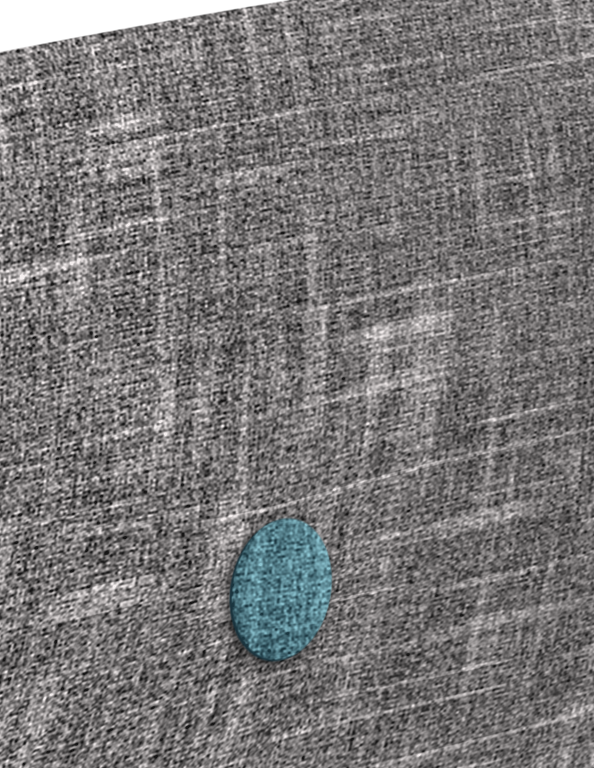
A Shadertoy shader for this texture:

```glsl
// Grey woven upholstery under a white corner, with a round teal fabric button.

const vec2 BUTTON_CENTER = vec2(0.367, 0.233);
const vec2 BUTTON_RADII = vec2(0.0645, 0.092);
const float THREAD_PITCH = 0.0034;

float hash(vec2 p) {
    vec3 q = fract(p.xyx * vec3(0.1031, 0.103, 0.0973));
    q += dot(q, q.yzx + 33.33);
    return fract((q.x + q.y) * q.z);
}

float valueNoise(vec2 p) {
    vec2 cell = floor(p);
    vec2 f = fract(p);
    f = f * f * (3.0 - 2.0 * f);
    float low = mix(hash(cell), hash(cell + vec2(1.0, 0.0)), f.x);
    float high = mix(hash(cell + vec2(0.0, 1.0)), hash(cell + 1.0), f.x);
    return mix(low, high, f.y);
}

// Noise less its shifted copy, which leaves only detail of thread size.
float crispNoise(vec2 p, vec2 shift) {
    return valueNoise(p) - valueNoise(p + shift);
}

// Signed variation of crossing yarns; q counts threads along each axis.
float weave(vec2 q, float seed) {
    vec2 s = q + seed;
    float weftDash = crispNoise(s * vec2(0.6, 1.05), vec2(0.4, 1.1));
    float warpDash = crispNoise(s * vec2(1.05, 0.6) + 23.0, vec2(1.1, -0.4));
    float speck = valueNoise(s * vec2(1.0, 1.05) + 71.0) - 0.5;
    float weft = valueNoise(s * vec2(0.06, 0.8) + 13.0) - 0.5;
    float warp = valueNoise(s * vec2(0.8, 0.05) + 37.0) - 0.5;
    float twill = sin(3.14159 * (0.5 * q.x + q.y)) * sin(1.5708 * q.x);
    return 0.19 * weftDash + 0.17 * warpDash + 0.23 * speck
         + 0.13 * weft + 0.13 * warp + 0.05 * twill;
}

// Sparse pale yarns, long in both thread directions.
float slubs(vec2 q) {
    float weft = valueNoise(q * vec2(0.02, 0.4) + 91.0);
    float warp = valueNoise(q * vec2(0.21, 0.016) + 57.0);
    return 0.19 * smoothstep(0.68, 0.98, weft) + 0.14 * smoothstep(0.66, 0.98, warp);
}

// Approximate distance to a leaning ellipse.
float ellipseDistance(vec2 p, vec2 radii, float lean) {
    p.x -= lean * p.y;
    return (length(p / radii) - 1.0) * min(radii.x, radii.y);
}

// Bends the plane into warp and weft coordinates, pinched at the button.
vec2 clothCoordinates(vec2 p) {
    vec2 away = p - BUTTON_CENTER;
    p += away * 0.16 * exp(-dot(away, away) * 45.0);
    float rise = p.y - 0.6;
    float across = p.x + 0.25 * rise * rise;
    float along = p.y - p.x * (0.17 + 0.11 * (1.0 - p.y));
    return vec2(across, along);
}

float glow(vec2 p, vec2 center, vec2 size) {
    vec2 d = (p - center) / size;
    return exp(-dot(d, d));
}

vec3 clothColor(vec2 p, float edge) {
    vec2 threads = clothCoordinates(p) / THREAD_PITCH;
    float tone = 0.435 - 0.04 * smoothstep(0.3, 0.78, p.x) * (1.0 - p.y);
    tone += 0.04 * (valueNoise(threads * vec2(0.02, 0.05)) - 0.5);
    tone += 0.06 * exp(edge * 14.0);
    tone += 0.03 * glow(p, vec2(0.04, 0.6), vec2(0.12, 0.3));
    // Soft dimple and the lit folds that lead away from it
    tone -= 0.05 * glow(p, BUTTON_CENTER - vec2(0.035, 0.01), vec2(0.07, 0.1));
    tone += 0.06 * glow(p, vec2(0.45, 0.16), vec2(0.035, 0.055));
    float contrast = mix(1.45, 1.0, smoothstep(0.0, 0.7, p.x));
    float value = tone + contrast * weave(threads, 0.0) + slubs(threads);
    return clamp(value, 0.08, 0.95) * vec3(1.015, 0.99, 0.99);
}

vec3 buttonColor(vec2 p, float dist) {
    vec2 local = p - BUTTON_CENTER;
    vec2 threads = vec2(local.x - 0.08 * local.y, local.y - 0.12 * local.x) / 0.0034;
    float value = 0.48 + 1.7 * weave(threads, 200.0) + slubs(threads);
    float side = dot(local / BUTTON_RADII, normalize(vec2(1.0, 0.45)));
    float rim = smoothstep(-0.014, 0.0, dist);
    value += 0.05 * side + rim * (0.14 * side - 0.08);
    return mix(vec3(0.10, 0.21, 0.25), vec3(0.56, 0.78, 0.83), clamp(value, 0.0, 1.0));
}

void mainImage(out vec4 fragColor, in vec2 fragCoord) {
    vec2 p = fragCoord / iResolution.y;
    float blur = 1.2 / iResolution.y;

    // Cloth below its sloping upper edge
    float edge = p.y - (0.932 + 0.195 * p.x - 0.04 * p.x * p.x);
    vec3 color = mix(clothColor(p, min(edge, 0.0)), vec3(1.0),
                     smoothstep(-blur, blur, edge));

    // Contact shadow and the dark thickness of the button
    vec2 local = p - BUTTON_CENTER;
    float shadow = ellipseDistance(local + vec2(0.006, 0.004), BUTTON_RADII, 0.09);
    color *= 1.0 - 0.4 * exp(-max(shadow, 0.0) * 170.0);
    float side = ellipseDistance(local + vec2(0.003, 0.002), BUTTON_RADII, 0.09);
    color = mix(color, vec3(0.10, 0.20, 0.24), 1.0 - smoothstep(-blur, blur, side));

    // Teal face
    float face = ellipseDistance(local, BUTTON_RADII, 0.09);
    color = mix(color, buttonColor(p, face), 1.0 - smoothstep(-blur, blur, face));

    fragColor = vec4(color, 1.0);
}
```
